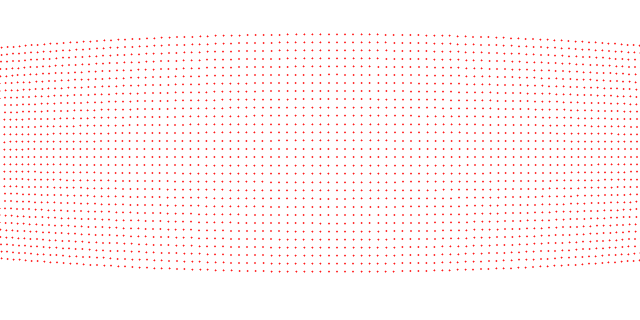
A WebGL 1 fragment shader for this pattern:

```glsl
precision highp float;
// Thirty rows of tiny red plus marks on white, bowed outward by barrel lens distortion.

uniform vec2 u_resolution;

// Lengths are fractions of the canvas height.
const vec2 LENS_CENTER = vec2(1.040, 0.5216);
const float FOCAL = 1.797;
const float PITCH = 0.02596;

// Flat grid position to its place seen through the lens.
vec2 bend(vec2 flatPos) {
  float r = max(length(flatPos), 1e-5);
  return flatPos * FOCAL * atan(r / FOCAL) / r;
}

// Inverse of bend.
vec2 unbend(vec2 seenPos) {
  float r = max(length(seenPos), 1e-5);
  return seenPos * FOCAL * tan(r / FOCAL) / r;
}

// Share of a pixel-wide box at d, per axis, lying within halfSize of zero.
vec2 coverage(vec2 d, float halfSize, float pixel) {
  vec2 low = max(d - 0.5 * pixel, vec2(-halfSize));
  vec2 high = min(d + 0.5 * pixel, vec2(halfSize));
  return clamp((high - low) / pixel, 0.0, 1.0);
}

// Union of a horizontal and a vertical bar.
float plusMark(vec2 d, float pixel) {
  vec2 arm = coverage(d, 0.0032, pixel);
  vec2 thin = coverage(d, 0.00107, pixel);
  return arm.x * thin.y + thin.x * arm.y - thin.x * thin.y;
}

void main() {
  float pixel = 1.0 / u_resolution.y;
  vec2 pos = gl_FragCoord.xy * pixel;

  // Nearest mark on the flat grid; columns run on, rows stop at fifteen each side.
  vec2 cell = floor(unbend(pos - LENS_CENTER) / PITCH) + 0.5;
  cell.y = clamp(cell.y, -14.5, 14.5);

  // Marks settle on a fine raster, which leaves small steps along the curves.
  vec2 mark = LENS_CENTER + bend(cell * PITCH);
  mark = (floor(mark * 480.0) + 0.5) / 480.0;

  float ink = plusMark(pos - mark, pixel);
  gl_FragColor = vec4(mix(vec3(1.0), vec3(1.0, 0.0, 0.0), ink), 1.0);
}
```
